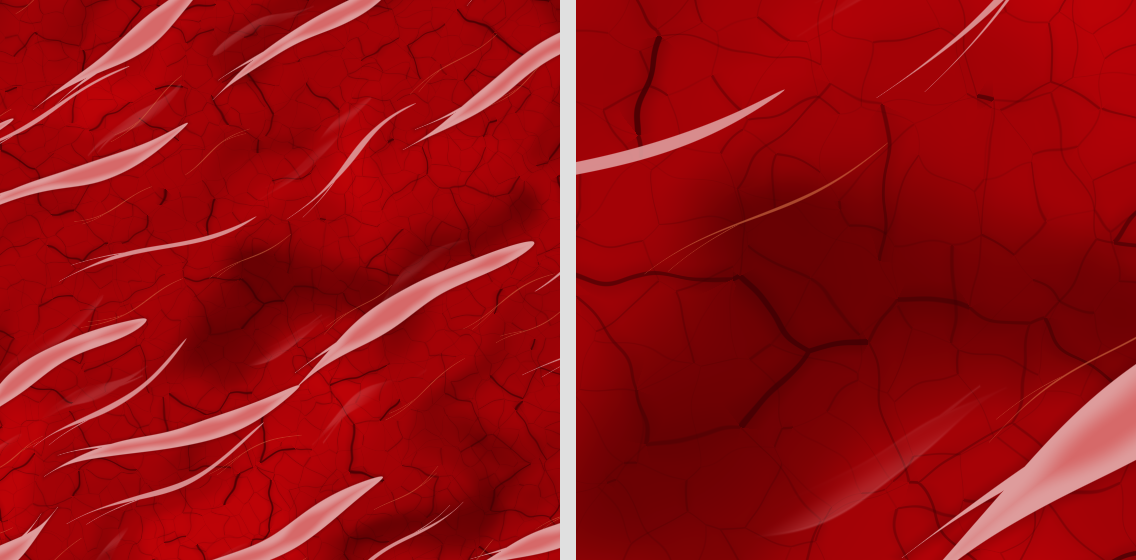
Left, the full canvas; right, a detail of the centre.
Give the GLSL for this texture, as a WebGL 2 fragment shader.

```glsl
#version 300 es
precision highp float;
// Glossy red surface with soft folds, fine cracks and pale slanted ribbons.
// Folds are stretched gradient noise, cracks are warped Voronoi borders, and
// ribbons, threads and smears are tapered curved strokes scattered on a grid.

uniform vec2 u_resolution;
out vec4 fragColor;

const float TAU = 6.2831853;
const float SLANT = 0.54;          // main direction, radians
const float TILT = 0.42;           // spread of stroke directions
const float BEND = 0.085;          // stroke curvature relative to length
const float CRACK_SCALE = 13.0;    // crack cells across the canvas
const float CRACK_WARP = 0.011;
const vec2 FOLD_SCALE = vec2(1.9, 4.3);

const vec3 DEEP_RED = vec3(0.41, 0.005, 0.012);
const vec3 BLOOD_RED = vec3(0.64, 0.008, 0.025);
const vec3 BRIGHT_RED = vec3(0.74, 0.010, 0.028);
const vec3 CRACK_RED = vec3(0.25, 0.0, 0.01);
const vec3 PALE_PINK = vec3(0.87, 0.61, 0.61);
const vec3 ROSE_PINK = vec3(0.84, 0.41, 0.41);
const vec3 GOLD = vec3(0.84, 0.46, 0.28);

vec2 hash2(vec2 p) {
    vec3 q = fract(p.xyx * vec3(0.1031, 0.1030, 0.0973));
    q += dot(q, q.yzx + 33.33);
    return fract((q.xx + q.yz) * q.zy);
}

vec2 rotate(vec2 p, float angle) {
    float c = cos(angle), s = sin(angle);
    return vec2(c * p.x + s * p.y, c * p.y - s * p.x);
}

float cornerSlope(vec2 cell, vec2 corner, vec2 f) {
    float angle = TAU * hash2(cell + corner).x;
    return dot(vec2(cos(angle), sin(angle)), f - corner);
}

float gradientNoise(vec2 p) {
    vec2 i = floor(p), f = p - i;
    vec2 w = f * f * f * (f * (f * 6.0 - 15.0) + 10.0);
    float low = mix(cornerSlope(i, vec2(0, 0), f), cornerSlope(i, vec2(1, 0), f), w.x);
    float high = mix(cornerSlope(i, vec2(0, 1), f), cornerSlope(i, vec2(1, 1), f), w.x);
    return mix(low, high, w.y);
}

// x: distance to the nearest cell border, y: random strength of that border
vec2 cracks(vec2 p) {
    vec2 base = floor(p), f = p - base, home = vec2(0), toHome = vec2(9);
    for (int j = -1; j <= 1; j++) for (int i = -1; i <= 1; i++) {
        vec2 g = vec2(i, j), r = g + hash2(base + g) - f;
        if (dot(r, r) < dot(toHome, toHome)) { toHome = r; home = g; }
    }
    vec2 border = vec2(9.0, 0.0);
    for (int j = -2; j <= 2; j++) for (int i = -2; i <= 2; i++) {
        if (i == 0 && j == 0) continue;
        vec2 g = home + vec2(i, j), r = g + hash2(base + g) - f;
        float d = dot(0.5 * (toHome + r), normalize(r - toHome));
        if (d < border.x) border = vec2(d, hash2(2.0 * base + home + g + 7.0).x);
    }
    return border;
}

// x: signed distance to the nearest stroke, y: depth inside it from 0 to 1
vec2 strokes(vec2 p, vec2 cell, vec2 halfSize, float keep, float seed) {
    vec2 nearest = vec2(1.0, 0.0);
    for (int j = -1; j <= 1; j++) {
        float row = floor(p.y / cell.y) + float(j);
        float shift = hash2(vec2(row, seed)).x;
        for (int i = -1; i <= 1; i++) {
            vec2 id = vec2(floor(p.x / cell.x - shift) + float(i), row);
            vec2 a = hash2(id + seed), b = hash2(id + seed + 57.0), c = hash2(id + seed + 113.0);
            if (a.x > keep) continue;
            vec2 center = (id + vec2(shift, 0.0) + 0.5 + 0.45 * (b - 0.5)) * cell;
            vec2 q = rotate(p - center, (a.y - 0.5) * TILT);
            float len = halfSize.x * mix(0.65, 1.0, c.x);
            float wide = halfSize.y * mix(0.6, 1.0, c.y);
            float t = q.x / len * (c.x < 0.3 ? -1.0 : 1.0);
            q.y -= len * BEND * sin(2.4 * t + TAU * b.x);
            // body: thin tail, fuller rounded head
            float taper = smoothstep(-1.0, 0.25, t) * sqrt(max(1.0 - t, 0.0));
            taper *= 1.0 + 0.2 * sin(5.0 * t + TAU * b.y);
            float body = max(abs(q.y) - wide * taper, (abs(t) - 1.0) * len);
            // fork: a sliver leaving the tail
            float lift = 0.13 * len * max(-t - 0.2, 0.0) * sign(b.y - 0.5);
            float fork = abs(q.y - lift) - 0.22 * wide * smoothstep(-0.85, -0.2, t);
            fork = max(fork, max(t, -t - 0.85) * len);
            float d = min(body, fork);
            if (d < nearest.x) nearest = vec2(d, clamp(-d / wide, 0.0, 1.0));
        }
    }
    return nearest;
}

float coverage(float d, float soft) {
    return 1.0 - smoothstep(-soft, soft, d);
}

void main() {
    vec2 p = gl_FragCoord.xy / u_resolution.y;
    float edge = 0.8 / u_resolution.y;
    vec2 s = rotate(p, SLANT) + 3.0;
    vec2 wobble = vec2(gradientNoise(p * 5.0 + 11.0), gradientNoise(p * 5.0 + 37.0));
    vec2 flow = s + 0.012 * wobble;

    // Folds
    vec2 foldPos = s * FOLD_SCALE + 0.45 * wobble;
    float fold = gradientNoise(foldPos) + 0.45 * gradientNoise(foldPos * 2.1 + 19.0)
               + 0.16 * gradientNoise(foldPos * 4.3 + 5.0);
    vec3 color = mix(DEEP_RED, BLOOD_RED, smoothstep(-0.6, 0.05, fold));
    color = mix(color, BRIGHT_RED, smoothstep(0.08, 0.6, fold));

    // Cracks, coarse then fine
    vec2 jag = vec2(gradientNoise(p * 27.0), gradientNoise(p * 27.0 + 51.0));
    vec2 crackPos = p + CRACK_WARP * (jag + wobble);
    for (int k = 0; k < 2; k++) {
        float scale = CRACK_SCALE * (1.0 + 0.9 * float(k));
        vec2 crack = cracks(crackPos * scale + 40.0);
        float strength = crack.y * crack.y * (k == 0 ? 1.0 : 0.35);
        float line = coverage(crack.x / scale - mix(0.0003, 0.0017, strength), edge);
        color *= mix(1.0 - 0.12 * strength, 1.0, smoothstep(0.0, 0.16, crack.x));
        color = mix(color, CRACK_RED, line * mix(0.12, 0.8, strength));
    }

    // Translucent smears with brighter rims
    vec2 smear = strokes(flow, vec2(0.34, 0.13), vec2(0.14, 0.014), 0.5, 71.0);
    float streak = smoothstep(-0.35, 0.5, gradientNoise(s * vec2(7.0, 45.0)));
    float rim = coverage(abs(smear.x) - 0.0006, 2.0 * edge);
    color = mix(color, PALE_PINK, streak * (0.24 * coverage(smear.x, 2.0 * edge) + 0.16 * rim));

    // Golden hairlines
    vec2 hair = strokes(flow, vec2(0.27, 0.1), vec2(0.1, 0.0009), 0.4, 23.0);
    color = mix(color, GOLD, 0.6 * coverage(hair.x, edge));

    // Opaque ribbons and slender threads
    vec2 ribbon = strokes(flow, vec2(0.52, 0.24), vec2(0.26, 0.030), 0.75, 5.0);
    vec2 thread = strokes(flow, vec2(0.46, 0.17), vec2(0.2, 0.0055), 0.45, 131.0);
    color *= 1.0 - 0.15 * coverage(ribbon.x - 0.003, 0.006);
    float blush = smoothstep(0.08, 0.75, ribbon.y + 0.35 * gradientNoise(s * 16.0));
    color = mix(color, mix(PALE_PINK, ROSE_PINK, blush), coverage(ribbon.x, edge));
    color = mix(color, PALE_PINK, 0.9 * coverage(thread.x, edge));

    fragColor = vec4(color, 1.0);
}
```
